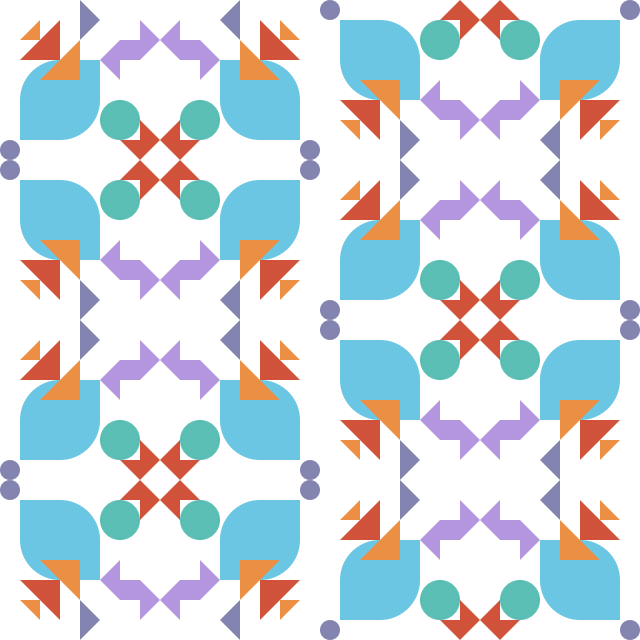
This pattern is drawn by a three.js fragment shader. Its source:

```glsl
varying vec2 vUv;

const float UNITS = 32.0;        // grid units across the canvas
const float CELL = 16.0;         // side of one repeat, in units
const float DIAGONAL = 0.70710678;

const vec3 WHITE = vec3(1.0);
const vec3 BLUE = vec3(0.416, 0.776, 0.886);
const vec3 TEAL = vec3(0.353, 0.745, 0.706);
const vec3 LILAC = vec3(0.702, 0.588, 0.867);
const vec3 SLATE = vec3(0.518, 0.518, 0.690);
const vec3 RED = vec3(0.820, 0.322, 0.230);
const vec3 ORANGE = vec3(0.922, 0.561, 0.267);

float circle(vec2 p, vec2 center, float radius) {
  return length(p - center) - radius;
}

// Square with two opposite corners fully rounded
float leaf(vec2 p, vec2 center, float halfSize) {
  vec2 d = p - center;
  float extent = d.x * d.y > 0.0 ? length(d) : max(abs(d.x), abs(d.y));
  return extent - halfSize;
}

// Right triangle with its legs running right and up from the corner
float cornerTriangle(vec2 p, vec2 corner, float leg) {
  vec2 d = p - corner;
  return max(max(-d.x, -d.y), (d.x + d.y - leg) * DIAGONAL);
}

// Triangle of height 1 on a vertical base, pointing along direction (+1 or -1)
float arrowHead(vec2 p, vec2 baseCenter, float direction) {
  vec2 d = p - baseCenter;
  d.x *= direction;
  return max(-d.x, (d.x + abs(d.y) - 1.0) * DIAGONAL);
}

// Diamond with one quarter cut away
float notchedDiamond(vec2 p, vec2 center) {
  vec2 d = p - center;
  return max((abs(d.x) + abs(d.y) - 1.0) * DIAGONAL, min(d.x, d.y));
}

// Two opposed arrow heads joined by a slanted band
float doubleArrow(vec2 p) {
  float band = max(abs(p.y - 5.5) - 0.5, (abs(p.x + p.y - 7.0) - 1.0) * DIAGONAL);
  float heads = min(arrowHead(p, vec2(1.0, 6.0), -1.0),
                    arrowHead(p, vec2(2.0, 5.0), 1.0));
  return min(band, heads);
}

void paint(inout vec3 color, vec3 ink, float dist, float pixel) {
  color = mix(color, ink, clamp(0.5 - dist / pixel, 0.0, 1.0));
}

void main() {
  vec2 grid = vUv * UNITS;
  float pixel = max(fwidth(vUv.x) * UNITS, 1e-5);

  // Half-drop repeat, folded into one mirrored quadrant
  grid.y += 0.5 * CELL * mod(floor(grid.x / CELL), 2.0);
  vec2 p = abs(mod(grid, CELL) - 0.5 * CELL);

  vec3 color = WHITE;

  // Leaves and central cross
  paint(color, BLUE, leaf(p, vec2(5.0, 3.0), 2.0), pixel);
  paint(color, RED, notchedDiamond(p, vec2(1.0)), pixel);
  paint(color, TEAL, circle(p, vec2(2.0), 1.0), pixel);

  // Arrows, side triangles and paired dots
  paint(color, LILAC, doubleArrow(p), pixel);
  paint(color, SLATE, arrowHead(p, vec2(4.0, 7.0), -1.0), pixel);
  paint(color, SLATE, circle(p, vec2(7.5, 0.5), 0.5), pixel);

  // Diagonal run of shrinking triangles
  paint(color, RED, cornerTriangle(p, vec2(5.0), 2.0), pixel);
  paint(color, ORANGE, cornerTriangle(p, vec2(4.0), 2.0), pixel);
  paint(color, ORANGE, cornerTriangle(p, vec2(6.0), 1.0), pixel);

  gl_FragColor = vec4(color, 1.0);
}
```
